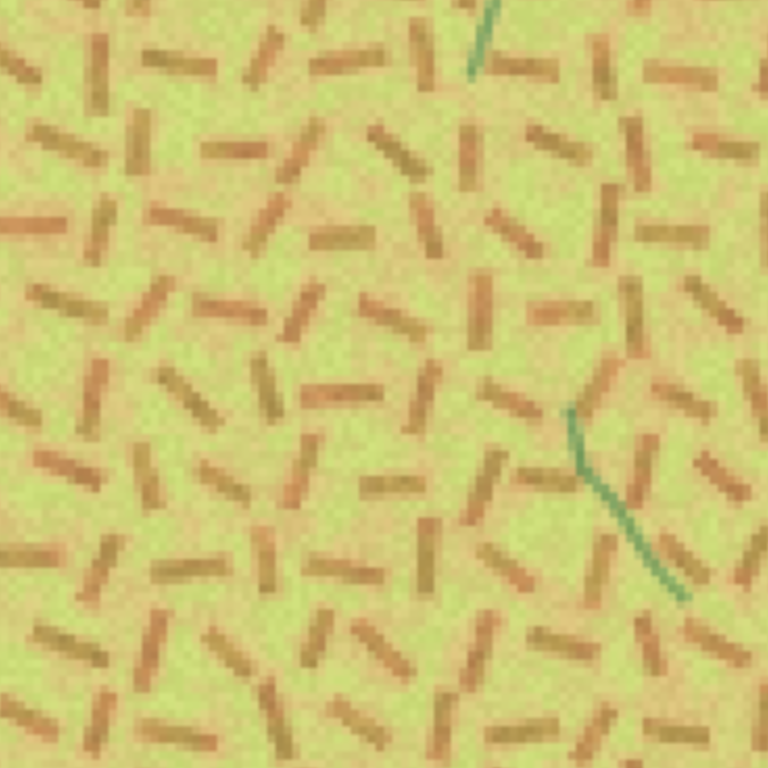
Reproduce this pattern procedurally as a WebGL 2 fragment shader.

```glsl
#version 300 es
precision highp float;

uniform vec2 u_resolution;
out vec4 fragColor;

const float PI = 3.14159265;

// Layout, in canvas units
const float GRAIN = 92.0;          // soft mosaic blocks across the canvas
const float ROD_CELLS = 9.3;       // rods across the canvas
const float ROD_JITTER = 0.26;
const float ROD_HALF_WIDTH = 0.0122;
const vec2 ROD_HALF_LENGTH = vec2(0.040, 0.054);
const float ROD_SOFTNESS = 0.0055;
const float FRINGE_WIDTH = 0.019;
const float THREAD_HALF_WIDTH = 0.0085;
const float TINT_SCALE = 25.0;
const float LUMA_NOISE = 0.055;
const float ROD_SHADING = 0.16;

// Rod directions, in half turns
const float FLAT_TURN = -0.10;
const float STEEP_TURN = 0.46;
const float TURN_SPREAD = 0.32;

// Colours
const vec3 LIME = vec3(0.80, 0.865, 0.47);
const vec3 STRAW = vec3(0.845, 0.80, 0.49);
const vec3 PEACH = vec3(0.865, 0.735, 0.475);
const vec3 OLIVE = vec3(0.71, 0.60, 0.32);
const vec3 RUST = vec3(0.76, 0.55, 0.335);
const vec3 THREAD = vec3(0.46, 0.62, 0.37);

const vec2 THREAD_PATH[5] = vec2[5](
    vec2(0.742, 0.465), vec2(0.758, 0.390), vec2(0.800, 0.345),
    vec2(0.850, 0.265), vec2(0.890, 0.222));
const vec2 SHORT_THREAD_TOP = vec2(0.645, 1.0);
const vec2 SHORT_THREAD_END = vec2(0.614, 0.905);

float hash(vec2 p) {
    vec3 q = fract(vec3(p.xyx) * 0.1031);
    q += dot(q, q.yzx + 33.33);
    return fract((q.x + q.y) * q.z);
}

float valueNoise(vec2 p) {
    vec2 i = floor(p);
    vec2 f = fract(p);
    f = f * f * (3.0 - 2.0 * f);
    float low = mix(hash(i), hash(i + vec2(1, 0)), f.x);
    float high = mix(hash(i + vec2(0, 1)), hash(i + vec2(1, 1)), f.x);
    return mix(low, high, f.y);
}

float boxDistance(vec2 p, vec2 halfSize) {
    vec2 d = abs(p) - halfSize;
    return length(max(d, 0.0)) + min(max(d.x, d.y), 0.0);
}

float segmentDistance(vec2 p, vec2 a, vec2 b) {
    vec2 ab = b - a;
    return length(p - a - ab * clamp(dot(p - a, ab) / dot(ab, ab), 0.0, 1.0));
}

// Distance to the nearest rod of a staggered, jittered grid
float rodDistance(vec2 p) {
    vec2 home = floor(p * ROD_CELLS);
    float nearest = 1.0;
    for (int y = -1; y <= 1; y++) {
        for (int x = -1; x <= 1; x++) {
            vec2 cell = home + vec2(x, y);
            vec2 jitter = vec2(hash(cell + 17.3), hash(cell + 51.7)) - 0.5;
            float stagger = 0.5 * mod(cell.y, 2.0) - 0.25;
            vec2 center = cell + 0.5 + vec2(stagger, 0.0) + ROD_JITTER * jitter;
            // Neighbours in a row alternate between flat and steep
            float turn = mix(FLAT_TURN, STEEP_TURN, mod(cell.x, 2.0));
            turn += TURN_SPREAD * (hash(cell + 83.1) - 0.5);
            vec2 axis = vec2(cos(PI * turn), sin(PI * turn));
            vec2 offset = p - center / ROD_CELLS;
            vec2 local = vec2(dot(offset, axis), dot(offset, vec2(-axis.y, axis.x)));
            float halfLength = mix(ROD_HALF_LENGTH.x, ROD_HALF_LENGTH.y, hash(cell + 29.9));
            nearest = min(nearest, boxDistance(local, vec2(halfLength, ROD_HALF_WIDTH)));
        }
    }
    return nearest;
}

float threadDistance(vec2 p) {
    float nearest = segmentDistance(p, SHORT_THREAD_TOP, SHORT_THREAD_END);
    for (int i = 0; i < 4; i++) {
        nearest = min(nearest, segmentDistance(p, THREAD_PATH[i], THREAD_PATH[i + 1]));
    }
    return nearest;
}

vec3 sceneColor(vec2 p) {
    float tint = valueNoise(p * TINT_SCALE + 7.0);
    float fineTint = valueNoise(p * TINT_SCALE * 1.9 + 41.0);
    float warmth = mix(tint, fineTint, 0.45);
    vec3 color = mix(LIME, STRAW, smoothstep(0.25, 0.72, warmth));
    color = mix(color, PEACH, 0.6 * smoothstep(0.62, 0.85, warmth));

    // Warm fringe, then the unevenly shaded rod body
    float rod = rodDistance(p);
    float fringe = 1.0 - smoothstep(0.0, FRINGE_WIDTH, rod);
    color = mix(color, PEACH, fringe * mix(0.55, 1.0, fineTint));
    float body = 1.0 - smoothstep(-ROD_SOFTNESS, ROD_SOFTNESS, rod);
    vec3 rodColor = mix(OLIVE, RUST, smoothstep(0.25, 0.8, tint));
    rodColor *= 1.0 + ROD_SHADING * (fineTint - 0.5);
    color = mix(color, rodColor, body);

    // Faded green threads darken the rods they cross
    float thread = 1.0 - smoothstep(0.2, 1.8, threadDistance(p) / THREAD_HALF_WIDTH);
    color = mix(color, THREAD * mix(1.0, 0.82, body), thread * mix(0.7, 1.0, tint));
    return color + LUMA_NOISE * (hash(floor(p * GRAIN) + 5.0) - 0.5);
}

void main() {
    vec2 grid = gl_FragCoord.xy / u_resolution * GRAIN - 0.5;
    vec2 base = floor(grid) + 0.5;
    // Blend neighbouring blocks with softened steps
    vec2 blend = smoothstep(0.15, 0.85, fract(grid));
    vec3 low = mix(sceneColor(base / GRAIN), sceneColor((base + vec2(1, 0)) / GRAIN), blend.x);
    vec3 high = mix(sceneColor((base + vec2(0, 1)) / GRAIN), sceneColor((base + 1.0) / GRAIN), blend.x);
    fragColor = vec4(mix(low, high, blend.y), 1.0);
}
```
